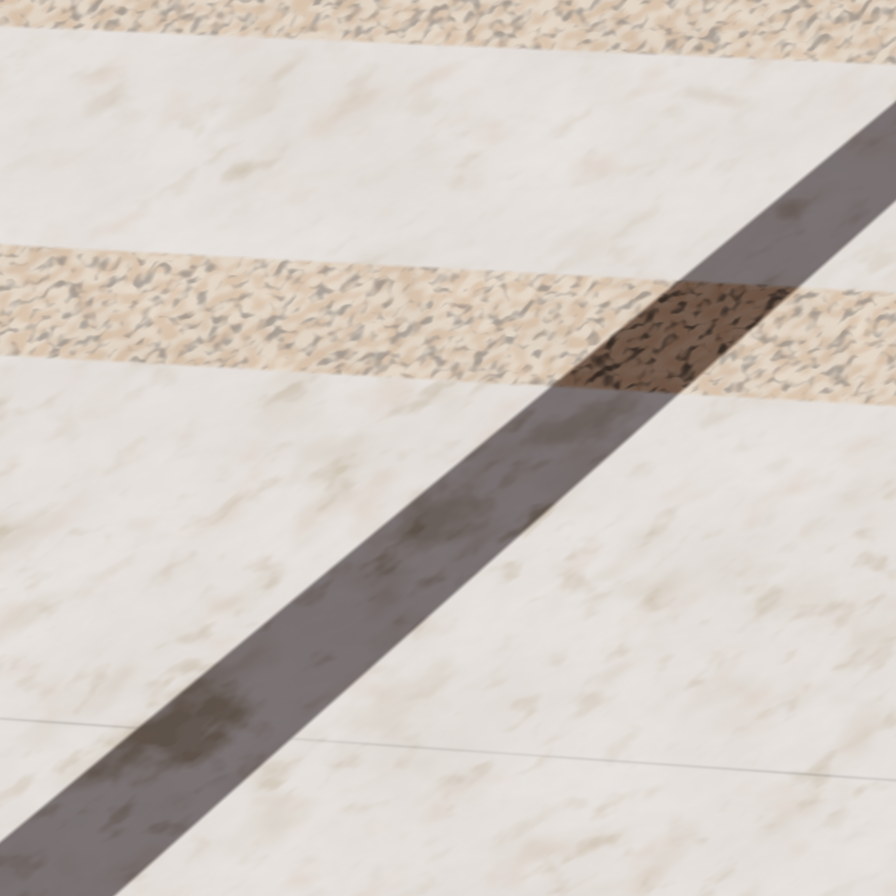
This texture is drawn by a Shadertoy shader. Its source:

```glsl
const vec3 MARBLE = vec3(0.897, 0.877, 0.86);
const vec3 OCHRE = vec3(0.745, 0.685, 0.59);
const vec3 BLUSH = vec3(0.86, 0.80, 0.75);
const vec3 PEACH = vec3(0.85, 0.765, 0.68);
const vec3 CREAM = vec3(0.89, 0.84, 0.78);
const vec3 GRIT = vec3(0.57, 0.54, 0.515);

vec2 gradientAt(vec2 cell) {
    float h = fract(sin(dot(cell, vec2(127.1, 311.7))) * 43758.5);
    return vec2(cos(6.2832 * h), sin(6.2832 * h));
}

float gradientNoise(vec2 p) {
    vec2 i = floor(p), f = fract(p);
    vec2 u = f * f * f * (f * (f * 6.0 - 15.0) + 10.0);
    vec2 e = vec2(0.0, 1.0);
    float a = dot(gradientAt(i), f);
    float b = dot(gradientAt(i + e.yx), f - e.yx);
    float c = dot(gradientAt(i + e.xy), f - e.xy);
    float d = dot(gradientAt(i + e.yy), f - e.yy);
    return mix(mix(a, b, u.x), mix(c, d, u.x), u.y);
}

float fbm(vec2 p) {
    float sum = 0.0, amp = 0.6;
    for (int i = 0; i < 3; i++) {
        sum += amp * gradientNoise(p);
        p = mat2(1.6, 1.2, -1.2, 1.6) * p + 7.3;
        amp *= 0.5;
    }
    return sum;
}

vec2 rotate(vec2 p, float angle) {
    float c = cos(angle), s = sin(angle);
    return vec2(c * p.x + s * p.y, c * p.y - s * p.x);
}

// Coverage of the half plane below a sloping line
float below(vec2 p, float height, float slope, float soft) {
    float d = (p.y - height - slope * p.x) / sqrt(1.0 + slope * slope);
    return 1.0 - smoothstep(-soft, soft, d);
}

// Ragged elongated stain
float blot(vec2 p, vec2 center, vec2 size, float angle) {
    vec2 q = rotate(p - center, angle) / size;
    float ragged = length(q) + 1.4 * fbm(rotate(p, 0.5) * vec2(20.0, 34.0));
    return 1.0 - smoothstep(0.2, 1.3, ragged);
}

float marbleStain(vec2 p) {
    vec2 q = rotate(p, 0.52);
    float patches = smoothstep(-0.2, 0.22, fbm(q * vec2(4.0, 7.0) + 3.7));
    float lower = 1.0 - 0.35 * smoothstep(0.55, 0.75, p.y);
    float flecks = smoothstep(0.06, 0.45, fbm(q * vec2(17.0, 38.0) + 11.0));
    float veins = smoothstep(-0.02, 0.38, fbm(q * vec2(8.0, 19.0) + 31.0));
    float stain = lower * (flecks * (0.25 + 0.5 * patches) + 0.45 * veins * patches);
    stain += 0.65 * blot(p, vec2(0.268, 0.809), vec2(0.024, 0.012), 0.4);
    stain += 0.45 * blot(p, vec2(0.80, 0.892), vec2(0.042, 0.010), -0.1);
    stain += 0.40 * blot(p, vec2(0.11, 0.882), vec2(0.030, 0.012), 0.5);
    stain += 0.55 * blot(p, vec2(0.885, 0.765), vec2(0.020, 0.012), 0.5);
    stain += 0.55 * blot(p, vec2(0.485, 0.420), vec2(0.062, 0.034), 0.5);
    stain += 0.50 * blot(p, vec2(0.65, 0.525), vec2(0.070, 0.022), 0.4);
    stain += 0.80 * blot(p, vec2(0.205, 0.180), vec2(0.085, 0.042), 0.4);
    stain += 0.25 * blot(p, vec2(0.88, 0.335), vec2(0.070, 0.032), -0.3);
    stain += 0.30 * blot(p, vec2(0.45, 0.215), vec2(0.075, 0.032), 0.6);
    return min(stain, 1.0);
}

vec3 marble(vec2 p, float stain) {
    vec2 q = rotate(p, 0.45);
    float cloud = fbm(q * vec2(5.0, 9.0));
    vec3 color = MARBLE + cloud * vec3(0.025, 0.03, 0.035);
    color += 0.015 * fbm(q * vec2(30.0, 60.0));
    float warm = smoothstep(0.08, 0.45, fbm(q * vec2(10.0, 20.0) + 57.0));
    color = mix(color, BLUSH, 0.45 * warm);
    return mix(color, OCHRE, 0.5 * stain);
}

// Irregular grains in several sizes
float gritMask(vec2 p) {
    vec2 q = rotate(p, 0.45) + 0.010 * fbm(p * 30.0);
    float grains = 0.75 * gradientNoise(q * vec2(48.0, 88.0));
    grains += 0.55 * gradientNoise(q * vec2(88.0, 150.0) + 19.0);
    grains += 0.3 * gradientNoise(p * 26.0 + 5.0);
    return smoothstep(-0.08, 0.58, grains);
}

vec3 aggregate(vec2 p, float grit) {
    vec2 q = rotate(p, 0.5);
    float pebbles = gradientNoise(q * vec2(46.0, 85.0) + 43.0);
    vec3 color = mix(PEACH, CREAM, smoothstep(-0.4, 0.3, pebbles));
    color += 0.04 * fbm(p * 14.0);
    return mix(color, GRIT, 0.68 * grit);
}

void mainImage(out vec4 fragColor, in vec2 fragCoord) {
    vec2 p = fragCoord / iResolution.xy;
    float soft = max(0.0030, 0.8 / iResolution.y);

    // Two bands of aggregate
    float upperBand = 1.0 - below(p, 0.971, -0.043, soft);
    float middleBand = below(p, 0.727, -0.0535, soft) - below(p, 0.604, -0.057, soft);
    float band = clamp(upperBand + middleBand, 0.0, 1.0);
    float stain = marbleStain(p);
    float grit = gritMask(p);
    vec3 slab = marble(p, stain);

    // Diagonal shadow, and a fine joint in the lower slab
    float shadow = below(p, 0.060, 0.827, soft) - below(p, -0.1135, 0.8896, soft);
    shadow = clamp(shadow, 0.0, 1.0);
    float joint = exp(-pow((p.y - 0.198 + 0.069 * p.x) / 0.0018, 2.0));
    joint *= 0.75 + 0.5 * gradientNoise(vec2(p.x * 9.0, 2.5));
    slab *= 1.0 - 0.10 * joint * (1.0 - shadow);
    vec3 stone = aggregate(p, grit);
    vec3 lit = mix(slab, stone, band);

    // Shade deepens stains and grit
    vec3 shadedSlab = slab * vec3(0.53, 0.507, 0.52) * (1.0 - vec3(0.15, 0.18, 0.23) * stain);
    vec3 shadedGrit = stone * vec3(0.51, 0.435, 0.395) * (1.0 - 0.4 * grit);
    fragColor = vec4(mix(lit, mix(shadedSlab, shadedGrit, band), shadow), 1.0);
}
```
